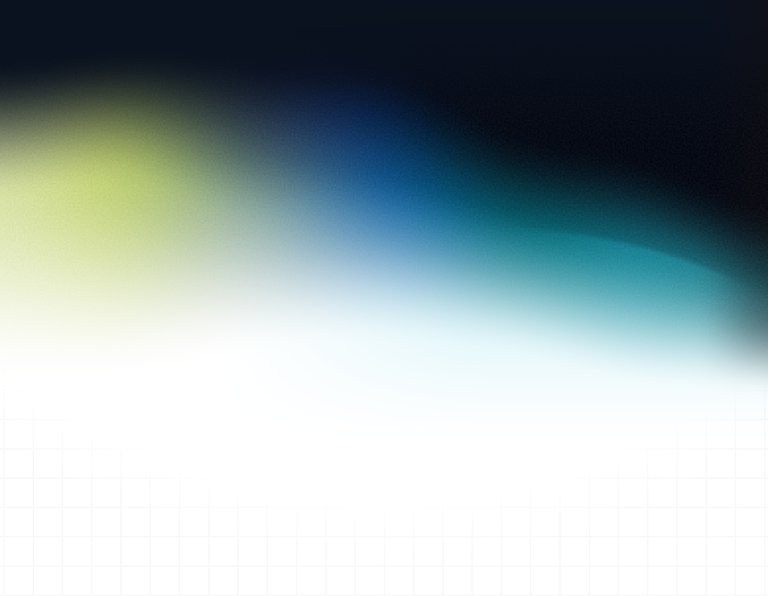
A WebGL 2 fragment shader for this background:

```glsl
#version 300 es
precision highp float;
// Soft aurora: night sky melts through olive, blue and teal into white.
// Splines across the width steer two vertical fades (night to hue, hue to
// white); a curved teal rim, fine grain and a faint grid finish it.

#define GRID_CELL 0.0381
#define GRID_HALF_WIDTH 0.0009
#define GRID_STRENGTH 0.028
#define GRAIN_SCALE 390.0
#define GRAIN_STRENGTH 0.045
#define RIM_STRENGTH 0.78
#define RIM_SOFTNESS 0.006
#define EDGE_SHADE 0.42

uniform vec2 u_resolution;
out vec4 outColor;

const int LAST = 6;

// Hue of the band at even steps from left to right
const vec3 BAND_HUE[7] = vec3[7](
  vec3(0.84, 0.88, 0.63), vec3(0.72, 0.79, 0.44), vec3(0.44, 0.58, 0.54),
  vec3(0.08, 0.39, 0.62), vec3(0.03, 0.45, 0.52), vec3(0.09, 0.53, 0.60),
  vec3(0.16, 0.50, 0.55));

// Depths from the top: night fade start, end; white fade start, end
const vec4 BAND_FADE[7] = vec4[7](
  vec4(0.10, 0.34, 0.28, 0.65), vec4(0.08, 0.32, 0.26, 0.64),
  vec4(0.09, 0.38, 0.25, 0.60), vec4(0.10, 0.38, 0.28, 0.58),
  vec4(0.21, 0.44, 0.35, 0.60), vec4(0.26, 0.49, 0.40, 0.65),
  vec4(0.34, 0.53, 0.45, 0.66));

// Catmull-Rom weights for the four neighbouring steps
vec4 splineWeights(float t) {
  float t2 = t * t, t3 = t2 * t;
  return 0.5 * vec4(-t + 2.0 * t2 - t3, 2.0 - 5.0 * t2 + 3.0 * t3,
                    t + 4.0 * t2 - 3.0 * t3, t3 - t2);
}

vec2 hashGradient(vec2 cell) {
  vec3 q = fract(vec3(cell.xyx) * vec3(0.1031, 0.1030, 0.0973));
  q += dot(q, q.yzx + 33.33);
  return 2.0 * fract((q.xx + q.yz) * q.zy) - 1.0;
}

float gradientNoise(vec2 p) {
  vec2 i = floor(p), f = fract(p), w = f * f * (3.0 - 2.0 * f);
  vec2 e = vec2(1.0, 0.0);
  float low = mix(dot(hashGradient(i), f),
                  dot(hashGradient(i + e), f - e), w.x);
  float high = mix(dot(hashGradient(i + e.yx), f - e.yx),
                   dot(hashGradient(i + 1.0), f - 1.0), w.x);
  return mix(low, high, w.y);
}

// Coverage of grid lines, p in canvas widths
float gridLines(vec2 p) {
  vec2 cell = (p - vec2(0.0052, 0.001)) / GRID_CELL;
  vec2 d = abs(fract(cell + 0.5) - 0.5) * GRID_CELL;
  float aa = 0.6 / u_resolution.x;
  vec2 line = 1.0 - smoothstep(GRID_HALF_WIDTH - aa, GRID_HALF_WIDTH + aa, d);
  return max(line.x, line.y);
}

void main() {
  vec2 uv = gl_FragCoord.xy / u_resolution;
  vec2 p = gl_FragCoord.xy / u_resolution.x;
  float x = uv.x, depth = 1.0 - uv.y;

  // Band hue and fade depths at this x
  float s = x * float(LAST);
  int step0 = int(floor(s));
  vec4 weights = splineWeights(fract(s));
  vec3 hue = vec3(0.0);
  vec4 fade = vec4(0.0);
  for (int k = 0; k < 4; k++) {
    int i = clamp(step0 + k - 1, 0, LAST);
    hue += weights[k] * BAND_HUE[i];
    fade += weights[k] * BAND_FADE[i];
  }
  float glow = smoothstep(fade.x, fade.y, depth);
  float whiten = smoothstep(fade.z, fade.w, depth);

  // Curved rim that brightens the teal below it
  float rimDepth = 0.38 + pow(max(x - 0.56, 0.0), 2.6);
  float rim = smoothstep(-RIM_SOFTNESS, RIM_SOFTNESS, depth - rimDepth);
  rim *= smoothstep(0.55, 0.88, x) * (1.0 - smoothstep(0.92, 1.0, x));
  glow = mix(glow, 1.0, rim * RIM_STRENGTH);

  // Night, hue, pale haze and white
  vec3 night = mix(vec3(0.04, 0.07, 0.12), vec3(0.025, 0.04, 0.08),
                   smoothstep(0.0, 0.28, depth) * smoothstep(0.2, 0.6, x));
  vec3 haze = mix(vec3(1.0), vec3(0.88, 0.965, 0.98), smoothstep(0.25, 0.65, x));
  vec3 white = mix(haze, vec3(1.0), smoothstep(0.5, 0.76, depth));
  vec3 color = mix(mix(night, clamp(hue, 0.0, 1.0), glow), white, whiten);

  // Blue undertone in the upper middle, shade along the right edge
  vec2 blueOffset = (vec2(x, depth) - vec2(0.42, 0.21)) / vec2(0.12, 0.08);
  color += vec3(-0.01, -0.01, 0.06) * exp(-dot(blueOffset, blueOffset));
  float shade = smoothstep(0.90, 1.02, x) * (1.0 - smoothstep(0.52, 0.67, depth));
  color = mix(color, vec3(0.08, 0.06, 0.07), EDGE_SHADE * shade);

  // Grain in the coloured part
  float grain = gradientNoise(p * GRAIN_SCALE);
  color += grain * GRAIN_STRENGTH * smoothstep(0.04, 0.25, depth) * (1.0 - whiten);

  // Grid that rises higher toward both sides
  float gridTop = 0.84 - 0.9 * (x - 0.5) * (x - 0.5);
  float gridMask = smoothstep(gridTop - 0.03, gridTop + 0.12, depth);
  color -= GRID_STRENGTH * gridLines(p) * gridMask;

  outColor = vec4(clamp(color, 0.0, 1.0), 1.0);
}
```
